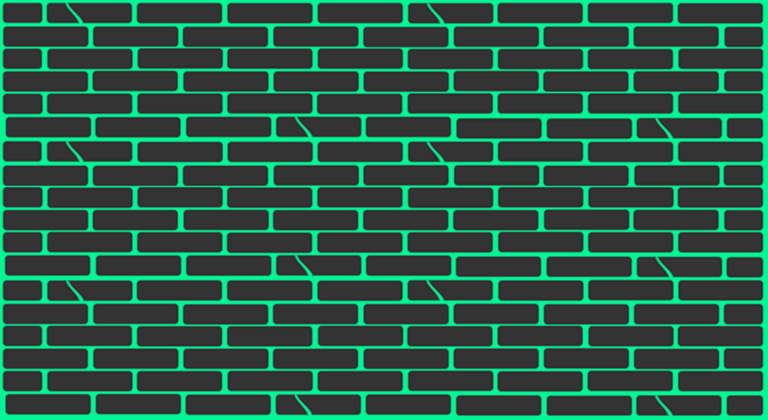
This pattern is drawn by a Shadertoy shader. Its source:

```glsl
const vec2 CANVAS = vec2(768.0, 420.0);
const vec4 FRAME = vec4(3.0, 3.0, 763.0, 415.5);  // left, top, right, bottom
const float PITCH = 90.15;
const float GROUP_HEIGHT = 138.7;
const int ROWS = 6;
const float ROW_CENTER[ROWS] = float[ROWS](0.0, 23.8, 45.8, 68.3, 90.7, 114.0);

const vec3 BRICK = vec3(0.20);
const vec3 RIM = vec3(0.21, 0.155, 0.18);
const vec3 MORTAR = vec3(0.01, 0.96, 0.59);

float hash(vec2 p) {
    vec3 q = fract(vec3(p.xyx) * 0.1031);
    q += dot(q, q.yzx + 33.33);
    return fract((q.x + q.y) * q.z);
}

float roundedBox(vec2 p, vec2 halfSize, float radius) {
    vec2 q = abs(p) - halfSize + radius;
    return length(max(q, 0.0)) + min(max(q.x, q.y), 0.0) - radius;
}

// Negative inside an S-shaped split that widens downwards
float crack(vec2 p, float halfHeight) {
    float t = clamp(0.5 + 0.5 * p.y / halfHeight, 0.0, 1.0);
    float center = 19.5 + 15.0 * smoothstep(-0.1, 1.1, t);
    return abs(p.x - center) * 0.75 - mix(0.9, 1.7, t);
}

// Distance to the bricks of one row; y is measured from the row center
float brickRow(vec2 p, int kind, float row) {
    bool lastKind = kind == ROWS - 1;
    float start = kind % 2 == 0 ? 44.6 : (lastKind ? 3.0 : 0.4);
    float column = floor((p.x - start) / PITCH);
    vec2 id = vec2(column, row);
    float left = start + column * PITCH;

    // Slight unevenness from brick to brick
    vec2 jitter = vec2(hash(id + 17.0), hash(id + 53.0)) - 0.5;
    float drop = lastKind && column > 4.5 ? 1.3 : 0.0;
    p.y -= drop + jitter.y * 0.7;

    float x0 = max(left + 2.5 + jitter.x, FRAME.x);
    float x1 = min(left + PITCH - 2.5 + jitter.x, FRAME.z);
    vec2 halfSize = vec2(0.5 * (x1 - x0), 10.1);
    float d = roundedBox(p - vec2(0.5 * (x0 + x1), 0.0), halfSize, 3.8);

    // Every fourth brick of the outer rows is split
    float phase = mod(column, 4.0);
    bool split = (kind == 0 && phase < 0.5) || (lastKind && phase > 2.5);
    if (split) d = max(d, -crack(p - vec2(x0, 0.0), halfSize.y));
    return d;
}

float brickWall(vec2 p) {
    float y = p.y - 1.0;
    float group = floor(y / GROUP_HEIGHT);
    float localY = y - group * GROUP_HEIGHT - 12.0;
    float d = 1e3;
    for (int i = 0; i < ROWS; i++) {
        float row = group * float(ROWS) + float(i);
        d = min(d, brickRow(vec2(p.x, localY - ROW_CENTER[i]), i, row));
    }
    return max(d, max(FRAME.y - p.y, p.y - FRAME.w));
}

void mainImage(out vec4 fragColor, in vec2 fragCoord) {
    vec2 uv = fragCoord / iResolution.xy;
    vec2 p = vec2(uv.x, 1.0 - uv.y) * CANVAS;
    float softness = max(1.25, 0.75 * CANVAS.x / iResolution.x);

    // Dark rim just inside each brick, then the bright mortar
    float d = brickWall(p);
    vec3 color = mix(BRICK, RIM, smoothstep(-2.8, -1.5, d));
    color = mix(color, MORTAR, smoothstep(-softness, softness, d));
    fragColor = vec4(color, 1.0);
}
```
